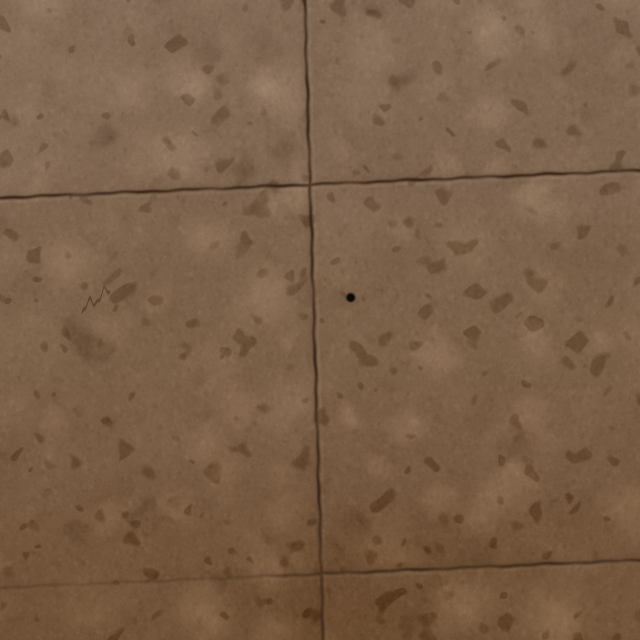
Give the GLSL for this texture, as a Shadertoy shader.

```glsl
// Worn brown stone floor tiles: two columns, thin dark joints, soft mottling and a small pit.

vec3 hash3(vec2 cell) {
    vec3 q = vec3(dot(cell, vec2(127.1, 311.7)),
                  dot(cell, vec2(269.5, 183.3)),
                  dot(cell, vec2(419.2, 371.9)));
    return fract(sin(q) * 43758.5453);
}

// Cellular noise: soft round spots of random place, size and strength.
float spots(vec2 p, float cells) {
    p *= cells;
    vec2 base = floor(p);
    float sum = 0.0;
    for (int j = -1; j <= 1; j++)
    for (int i = -1; i <= 1; i++) {
        vec2 cell = base + vec2(i, j);
        vec3 rnd = hash3(cell);
        float radius = mix(0.25, 0.75, rnd.z);
        float d = length(p - cell - rnd.xy) / radius;
        sum += (1.0 - smoothstep(0.15, 1.0, d)) * fract(rnd.z * 17.3 + rnd.x);
    }
    return sum;
}

// Difference of two spot layers, so the average stays near zero.
float mottle(vec2 p, float cells) {
    return spots(p, cells) - spots(p + vec2(3.37, 7.71), cells);
}

// Layered sines bend the spots and joints.
vec2 warp(vec2 p) {
    return 0.006 * sin(p.yx * vec2(37.0, 43.0) + 1.3)
         + 0.004 * sin(p.yx * vec2(91.0, 83.0) + p * 47.0)
         + 0.002 * sin(p.yx * vec2(211.0, 187.0) - p * 95.0);
}

float band(float d, float width) {
    return exp(-d * d / (width * width));
}

float segmentDistance(vec2 p, vec2 a, vec2 b) {
    vec2 ab = b - a;
    return length(p - a - ab * clamp(dot(p - a, ab) / dot(ab, ab), 0.0, 1.0));
}

void mainImage(out vec4 fragColor, in vec2 fragCoord) {
    vec2 p = fragCoord / iResolution.xy;
    vec2 bent = p + warp(p);

    // Joint distances: x to the upright joint, y to the nearest level joint
    vec2 joint = p - vec2(0.505 - 0.029 * p.y, 0.691 + 0.043 * p.x);
    float row = floor(joint.y / 0.609 + 0.5);
    vec2 tile = vec2(step(0.0, joint.x), floor(joint.y / 0.609));
    joint.y -= row * 0.609;
    joint += 0.0007 * sin(p.yx * 57.0) + 0.0005 * sin(p.yx * 143.0 + 2.0);

    // Stone: cooler at the top, warmer and darker at the bottom
    vec3 color = mix(vec3(0.435, 0.320, 0.215), vec3(0.490, 0.384, 0.292),
                     smoothstep(-0.05, 0.55, p.y));
    color = mix(color, vec3(0.502, 0.408, 0.328), smoothstep(0.45, 1.0, p.y));
    color += (hash3(tile + 5.0).x - 0.5) * 0.012;
    color -= vec3(0.03, 0.035, 0.035) * band(length(p - vec2(0.54, 0.06)), 0.12);

    // Broad clouds, pale patches, dark stains and specks
    color += 0.018 * mottle(bent, 6.0);
    color += vec3(0.060, 0.054, 0.048) * spots(bent + 2.3, 11.0);
    color -= vec3(0.080, 0.076, 0.070) * spots(bent * vec2(1.15, 0.9) + 8.1, 13.0)
           * smoothstep(0.25, 0.8, spots(bent + 4.7, 9.0) + 0.2);
    color -= 0.075 * smoothstep(0.45, 0.9, spots(bent + 6.4, 27.0));

    // Fine grain
    color += 0.012 * mottle(bent, 38.0);
    color += 0.020 * mottle(p * vec2(1.0, 0.8), 105.0);
    color += 0.014 * mottle(p, 210.0);

    // Joints: soft shade, pale lip, then the dark line with uneven wear
    vec2 wear = 0.78 + 0.14 * sin(p.yx * 31.0 + 0.7) + 0.10 * sin(p.yx * 89.0);
    wear.x *= mix(0.70, 1.0, smoothstep(0.0, 0.3, p.y));
    if (row < 0.0) wear.y *= mix(0.25, 0.85, smoothstep(0.38, 0.55, p.x));
    color -= 0.030 * (wear.x * band(joint.x, 0.009) + wear.y * band(joint.y, 0.009));
    color += 0.045 * (wear.x * band(joint.x - 0.006, 0.003)
                    + wear.y * band(joint.y + 0.006, 0.003));
    float line = max(wear.x * band(joint.x, 0.0027), wear.y * band(joint.y, 0.0027));
    color = mix(color, vec3(0.215, 0.145, 0.095), clamp(line, 0.0, 0.9));

    // Hairline crack
    vec2 jag = p + vec2(-0.004, 0.004) * (sin(p.x * 260.0) + 0.5 * sin(p.x * 570.0));
    float crack = segmentDistance(jag, vec2(0.126, 0.514), vec2(0.168, 0.545));
    color = mix(color, vec3(0.27, 0.19, 0.13), 0.65 * band(crack, 0.0025));

    // Small black pit with a soft rim
    float pit = length(p - vec2(0.548, 0.535));
    color -= 0.04 * band(pit, 0.014);
    color = mix(color, vec3(0.045, 0.030, 0.020), 1.0 - smoothstep(0.004, 0.0095, pit));

    fragColor = vec4(clamp(color, 0.0, 1.0), 1.0);
}
```
